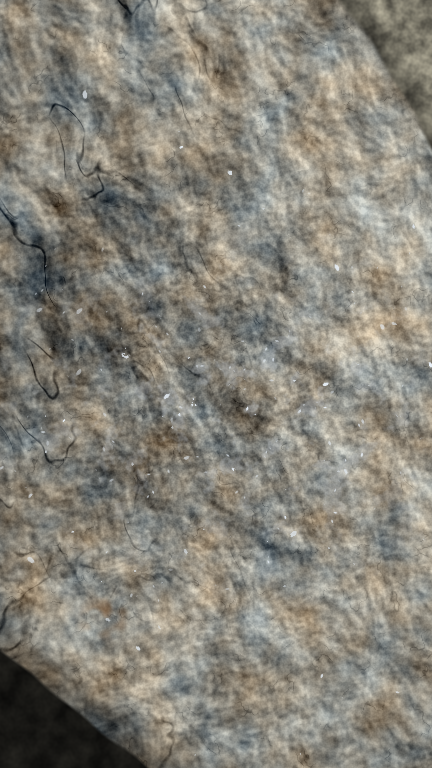
Reproduce this texture procedurally as a Shadertoy shader.

```glsl
const vec3 STONE_TINT = vec3(1.025, 1.0, 0.925);
const vec3 BROWN = vec3(0.035, 0.0, -0.035);
const vec3 RUST = vec3(0.50, 0.32, 0.16);
const vec3 MICA = vec3(0.90, 0.93, 0.96);

vec2 hash2(vec2 p) {
    vec3 q = fract(p.xyx * vec3(0.1031, 0.1030, 0.0973));
    q += dot(q, q.yzx + 33.33);
    return fract((q.xx + q.yz) * q.zy);
}

vec2 gradientAt(vec2 cell) {
    float angle = 6.2832 * hash2(cell).x;
    return vec2(cos(angle), sin(angle));
}

float gradientNoise(vec2 p) {
    vec2 i = floor(p), f = fract(p);
    vec2 u = f * f * f * (f * (f * 6.0 - 15.0) + 10.0);
    vec2 e = vec2(1.0, 0.0);
    float low = mix(dot(gradientAt(i), f), dot(gradientAt(i + e), f - e), u.x);
    float high = mix(dot(gradientAt(i + e.yx), f - e.yx),
                     dot(gradientAt(i + 1.0), f - 1.0), u.x);
    return mix(low, high, u.y);
}

float fbm(vec2 p, int octaves, float gain) {
    float sum = 0.0, weight = 1.0;
    for (int i = 0; i < octaves; i++) {
        sum += weight * gradientNoise(p);
        p = mat2(1.6, 1.2, -1.2, 1.6) * p + 17.3;
        weight *= gain;
    }
    return sum;
}

vec2 rotate(vec2 p, float angle) {
    float c = cos(angle), s = sin(angle);
    return vec2(c * p.x + s * p.y, c * p.y - s * p.x);
}

// Soft round patch: 1 at the centre, fading over the given radii
float patchAt(vec2 p, vec2 centre, vec2 radii) {
    vec2 q = (p - centre) / radii;
    return exp(-dot(q, q));
}

// Thin broken lines where stretched noise crosses zero
float cracks(vec2 p, float width, float rarity) {
    float line = 1.0 - smoothstep(0.0, width, abs(fbm(p, 3, 0.5)));
    return line * smoothstep(rarity, rarity + 0.25, gradientNoise(p * 0.8 + 41.0));
}

// Scattered bright flakes, one candidate per cell
float flakes(vec2 p, float cellSize, float density, float pixel) {
    vec2 cell = floor(p / cellSize);
    float sum = 0.0;
    for (int y = -1; y <= 1; y++)
    for (int x = -1; x <= 1; x++) {
        vec2 id = cell + vec2(x, y);
        vec2 place = hash2(id + 7.0), kind = hash2(id + 91.0);
        vec2 q = rotate(p - (id + place) * cellSize, 6.2832 * kind.x);
        float size = cellSize * mix(0.10, 0.32, kind.y * kind.y);
        float d = length(q * vec2(1.0, 1.8)) - size;
        d += 0.35 * size * gradientNoise(q / size * 1.5 + id);
        float present = step(hash2(id + 153.0).x, density);
        sum += present * (1.0 - smoothstep(-pixel, pixel, d)) * mix(0.45, 1.0, place.x);
    }
    return min(sum, 1.0);
}

vec3 stone(vec2 p, float pixel) {
    // Grain runs down to the right above, and flattens at the lower left
    float bend = smoothstep(0.5, 0.15, p.y + 0.5 * p.x);
    vec2 warped = p + 0.018 * vec2(gradientNoise(p * 11.0), gradientNoise(p * 11.0 + 60.0));
    vec2 steep = rotate(warped, -1.05) * vec2(0.6, 1.25);
    vec2 flatter = rotate(warped, 0.45) * vec2(0.65, 1.2);
    float blotch = mix(fbm(steep * 17.0, 4, 0.65), fbm(flatter * 17.0, 4, 0.65), bend);
    float focus = 0.55 + 0.45 * patchAt(p, vec2(0.33, 0.50), vec2(0.32, 0.38));
    float grit = fbm(p * 105.0, 3, 0.8) * focus;

    // Low side light over the bumps
    vec2 toLight = vec2(0.004, 0.005);
    float relief = fbm(warped * 38.0, 3, 0.6) - fbm((warped + toLight) * 38.0, 3, 0.6);

    float tone = 0.515 + 0.25 * blotch + 0.13 * grit + 0.20 * relief;
    tone += 0.10 * patchAt(p, vec2(0.50, 0.62), vec2(0.16, 0.42));
    tone += 0.08 * patchAt(p, vec2(0.20, 0.20), vec2(0.22, 0.12));
    tone += 0.07 * patchAt(p, vec2(0.28, 0.90), vec2(0.16, 0.14));
    tone -= 0.13 * patchAt(p, vec2(0.06, 0.58), vec2(0.16, 0.22));
    tone -= 0.06 * patchAt(p, vec2(0.32, 0.42), vec2(0.14, 0.12));

    float leftSide = smoothstep(0.46, 0.08, p.x);
    float fissure = mix(cracks(steep * 15.0, 0.07, 0.0), cracks(flatter * 14.0, 0.08, 0.0), bend);
    tone -= 0.26 * fissure * leftSide;
    tone -= 0.10 * cracks(warped * 42.0, 0.09, 0.1);
    tone = clamp(tone, 0.06, 0.86);

    vec3 color = tone * STONE_TINT + BROWN * 2.0 * fbm(p * 13.0 + 30.0, 3, 0.6);
    float rustMask = patchAt(p, vec2(0.137, 0.195), vec2(0.03, 0.025));
    color = mix(color, RUST, 0.6 * rustMask * smoothstep(-0.2, 0.3, gradientNoise(p * 45.0)));

    // Mica: pale clouds with sharp glints in a band across the middle
    float band = patchAt(p, vec2(0.30, 0.46), vec2(0.32, 0.20));
    float cloud = smoothstep(0.12, 0.55, fbm(p * 24.0 + 80.0, 4, 0.65)) * band;
    color = mix(color, MICA * 0.85, 0.38 * cloud);
    color = mix(color, MICA, flakes(p, 0.017, 0.03 * band + 0.35 * cloud, pixel));
    return mix(color, MICA, 0.7 * flakes(p + 3.0, 0.009, 0.03 * band + 0.22 * cloud, pixel));
}

vec3 ground(vec2 p, float light) {
    float tone = light * (1.0 + 0.7 * fbm(p * 28.0, 4, 0.6));
    return max(tone, 0.02) * vec3(1.03, 1.0, 0.88);
}

void mainImage(out vec4 fragColor, in vec2 fragCoord) {
    vec2 p = fragCoord / iResolution.y;
    float pixel = 1.0 / iResolution.y;

    // Signed distances to the two visible rims of the boulder
    float wobble = 0.006 * gradientNoise(p * 14.0);
    float lowerRim = dot(p, vec2(-0.63, -0.777)) + 0.120 + wobble;
    float along = dot(p - vec2(0.503, 0.905), vec2(0.532, -0.846));
    float upperRim = dot(p, vec2(0.846, 0.532)) - 0.912 + 0.5 * along * along + wobble;

    vec3 color = stone(p, pixel);
    color *= 1.0 - 0.35 * smoothstep(-0.07, 0.0, lowerRim);
    color *= 1.0 - 0.12 * smoothstep(-0.05, 0.0, upperRim);
    color = mix(color, ground(p, 0.085), smoothstep(-0.003, 0.003, lowerRim));
    float contactShade = mix(0.30, 0.47, smoothstep(0.0, 0.035, upperRim));
    color = mix(color, ground(p, contactShade), smoothstep(-0.004, 0.004, upperRim));
    fragColor = vec4(clamp(color, 0.0, 1.0), 1.0);
}
```
